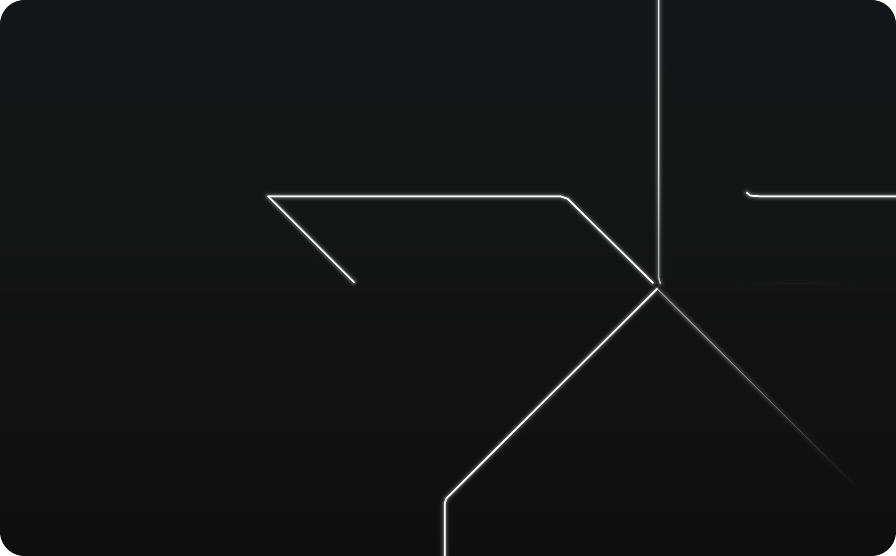
Give the GLSL for this background, as a WebGL 2 fragment shader.

```glsl
#version 300 es
precision highp float;
// Dark rounded panel crossed by thin, softly glowing circuit lines.
uniform vec2 u_resolution;
out vec4 fragColor;

// Distance to the segment from s.xy to s.zw.
float segment(vec2 p, vec4 s) {
  vec2 a = p - s.xy, b = s.zw - s.xy;
  return length(a - b * clamp(dot(a, b) / dot(b, b), 0.0, 1.0));
}

float roundedBox(vec2 p, vec2 halfSize, float radius) {
  vec2 q = abs(p) - halfSize + radius;
  return length(max(q, 0.0)) + min(max(q.x, q.y), 0.0) - radius;
}

// Smooth core with a faint halo.
float glowLine(float d, float halfWidth, float pixel) {
  float core = 1.0 - smoothstep(halfWidth - 0.5 * pixel, halfWidth + 0.5 * pixel, d);
  return max(core, 0.32 * exp(-d * d / 0.0006));
}

void main() {
  // Top-down units: the canvas is 4.77 high and about 7.68 wide.
  float pixel = 4.77 / u_resolution.y;
  vec2 size = u_resolution * pixel;
  vec2 p = vec2(gl_FragCoord.x, u_resolution.y - gl_FragCoord.y) * pixel;

  // Vertical gradient: blue-black, green-black, then neutral black.
  vec3 color = mix(vec3(0.079, 0.083, 0.093), vec3(0.075, 0.085, 0.080), smoothstep(0.0, 1.5, p.y));
  color = mix(color, vec3(0.068), smoothstep(1.7, 2.9, p.y));
  color = mix(color, vec3(0.060), smoothstep(2.9, 4.77, p.y));

  // Bright traces with small chamfered bends.
  vec4 traces[10] = vec4[10](
    vec4(3.035, 2.42, 2.30, 1.685), vec4(2.30, 1.685, 4.81, 1.685),
    vec4(4.81, 1.685, 4.87, 1.705), vec4(4.87, 1.705, 5.60, 2.425),
    vec4(6.41, 1.655, 6.435, 1.677), vec4(6.435, 1.677, 6.52, 1.685),
    vec4(6.52, 1.685, 7.80, 1.685), vec4(5.635, 2.48, 3.83, 4.275),
    vec4(3.83, 4.275, 3.815, 4.32), vec4(3.815, 4.32, 3.815, 4.90));
  float d = 10.0;
  for (int i = 0; i < 10; i++) d = min(d, segment(p, traces[i]));
  float light = glowLine(d, 0.009, pixel);

  // Upright trace, dimming towards its hooked foot.
  float upright = min(segment(p, vec4(5.65, -0.1, 5.65, 2.38)), segment(p, vec4(5.65, 2.38, 5.665, 2.43)));
  light = max(light, glowLine(upright, 0.008, pixel) * mix(0.92, 0.68, smoothstep(1.2, 2.4, p.y)));

  // Thin diagonal that fades out.
  float diagonal = glowLine(segment(p, vec4(5.64, 2.48, 7.45, 4.28)), 0.005, pixel);
  light = max(light, diagonal * 0.65 * (1.0 - smoothstep(5.9, 7.5, p.x)));

  // Barely visible horizontal trace.
  float ghost = glowLine(abs(p.y - 2.435), 0.004, pixel);
  light = max(light, ghost * 0.05 * smoothstep(6.2, 6.8, p.x) * (1.0 - smoothstep(6.9, 7.45, p.x)));
  color = mix(color, vec3(0.97, 0.98, 0.97), light);

  // Light corners outside the panel.
  float edge = roundedBox(p - 0.5 * size, 0.5 * size, 0.21);
  color = mix(color, vec3(1.0), smoothstep(-0.5 * pixel, 0.5 * pixel, edge));
  fragColor = vec4(color, 1.0);
}
```
